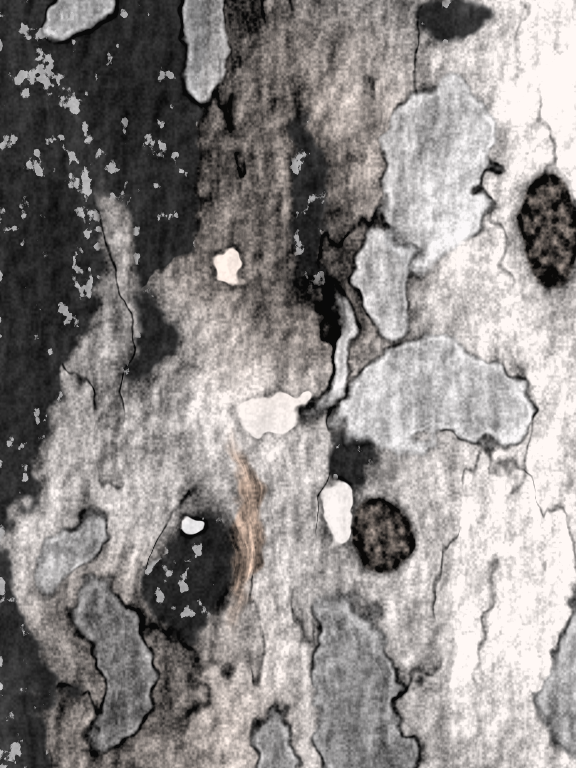
Give the GLSL for this texture, as a Shadertoy shader.

```glsl
// Weathered tree bark: pale flaking plates, charred hollows and burls.
// Fibres bend around the knots; plates and hollows are noise-warped ellipses
// with dark rims, covered by fibre, grit and small embossed relief.

// Each entry is centre.xy, radii.xy in canvas heights.
const vec4 KNOTS[3] = vec4[3](
    vec4(.27, .27, .05, .08), vec4(.503, .308, .042, .044), vec4(.712, .692, .042, .068));
const vec4 HOLLOWS[5] = vec4[5](
    vec4(.26, .27, .047, .085), vec4(.415, .75, .024, .11), vec4(.18, .57, .022, .07),
    vec4(.575, 1., .045, .03), vec4(.47, .395, .026, .042));
const vec4 PLATES[11] = vec4[11](
    vec4(.267, .95, .038, .065), vec4(.10, .98, .033, .04), vec4(.573, .785, .065, .125),
    vec4(.56, .48, .12, .08), vec4(.427, .55, .016, .09), vec4(.098, .27, .026, .055),
    vec4(.165, .13, .05, .10), vec4(.475, .10, .052, .14), vec4(.365, .03, .035, .055),
    vec4(.745, .13, .025, .09), vec4(.51, .64, .05, .08));
const vec4 CHIPS[4] = vec4[4](
    vec4(.442, .33, .02, .042), vec4(.315, .67, .022, .027),
    vec4(.37, .46, .046, .026), vec4(.241, .33, .014, .014));

float hash(vec2 p) {
    vec3 q = fract(p.xyx * .1031);
    q += dot(q, q.yzx + 33.33);
    return fract((q.x + q.y) * q.z);
}

float noise(vec2 p) {
    vec2 i = floor(p), f = fract(p);
    f = f * f * (3. - 2. * f);
    return mix(mix(hash(i), hash(i + vec2(1, 0)), f.x),
               mix(hash(i + vec2(0, 1)), hash(i + vec2(1, 1)), f.x), f.y);
}

float fbm(vec2 p) {
    float sum = 0., amp = .52;
    for (int i = 0; i < 5; i++) {
        sum += amp * noise(p);
        p = mat2(1.6, 1.2, -1.2, 1.6) * p + 17.3;
        amp *= .5;
    }
    return sum;
}

float ellipse(vec2 p, vec4 e) {
    return (length((p - e.xy) / e.zw) - 1.) * min(e.z, e.w);
}

float inside(float d, float blur) { return 1. - smoothstep(-blur, blur, d); }

float line(float d, float width) { return exp(-d * d / (width * width)); }

// Streamlines that part around every knot
vec2 flow(vec2 p) {
    float x = p.x;
    for (int i = 0; i < 3; i++) {
        vec2 d = (p - KNOTS[i].xy) / KNOTS[i].zw;
        x -= (p.x - KNOTS[i].x) / (dot(d, d) + .35);
    }
    return vec2(x, p.y);
}

// Charred left side with a pale notch, joined with the hollows
float charDistance(vec2 p) {
    float edge = .03 + .08 * smoothstep(.35, .6, p.y) + .16 * smoothstep(.6, .7, p.y)
               + .04 * (1. - smoothstep(.1, .3, p.y));
    float d = max(p.x - edge, -ellipse(p, vec4(.15, .65, .028, .12)));
    for (int i = 0; i < 5; i++) d = min(d, ellipse(p, HOLLOWS[i]));
    return d;
}

void mainImage(out vec4 fragColor, in vec2 fragCoord) {
    vec2 p = fragCoord / iResolution.y;
    vec2 wobble = vec2(fbm(p * 9.), fbm(p * 9. + 31.)) - .5;
    vec2 w = p + .11 * wobble + .012 * (vec2(noise(p * 60.), noise(p * 60. + 9.)) - .5);
    vec2 q = flow(p + .04 * wobble);

    // Fine surface: fibres, grit and embossed crust
    float fibre = fbm(vec2(q.x * 95., q.y * 15.)) - .5;
    float grit = noise(p * 310.) - .5;
    float relief = fbm(p * vec2(75., 55.)) - fbm(p * vec2(75., 55.) + vec2(.45, -.45));
    float patches = fbm(p * vec2(10., 6.) + 5.) - .5;
    float surface = .5 * fibre + .24 * grit + .4 * relief;

    // Broad light and shade
    float shade = inside(ellipse(w, vec4(.37, .76, .17, .25)), .09);
    float lowShade = inside(ellipse(w, vec4(.2, .05, .17, .2)), .1);
    float pale = smoothstep(.5, .67, w.x);
    float tone = .67 + .26 * pale - .25 * shade - .2 * lowShade + .6 * patches + surface;
    float warmth = .35 + .5 * shade + .4 * lowShade;

    // Flaking contours and long seams along the grain
    float level = fbm(q * vec2(8., 3.6) + 41.) - .5;
    float broken = smoothstep(.35, .6, noise(p * vec2(22., 12.)));
    tone += .1 * smoothstep(-.012, .012, level) - .05;
    tone -= .38 * broken * line(level, .011);
    tone -= .4 * broken * line(w.x - .41, .004) * smoothstep(.4, .5, p.y);
    tone -= .35 * broken * line(w.x - .655 + .025 * sin(p.y * 11.), .004);

    // Charred wood with pale lichen specks
    float burnt = charDistance(w);
    float charMask = inside(burnt, .005);
    float lichen = smoothstep(.66, .73, fbm(p * vec2(62., 50.) + 70.) + .25 * patches);
    float charTone = .15 + .3 * surface + .25 * max(patches, 0.) + .5 * lichen;
    tone -= .2 * line(burnt, .012);
    tone = mix(tone, charTone, charMask);
    warmth *= 1. - charMask;

    // Smooth grey plates with dark rims
    for (int i = 0; i < 11; i++) {
        float d = ellipse(w, PLATES[i]);
        float mask = inside(d, .003);
        float plateTone = mix(.46, .75, smoothstep(.12, .45, PLATES[i].y));
        tone = mix(tone, plateTone + .8 * surface + .4 * patches, .8 * mask);
        tone += .12 * line(d + .007, .004);
        tone -= .4 * line(d, .0035) * (.35 + .65 * broken);
        warmth *= 1. - .8 * mask;
    }

    // Brown torn wood beside the large hollow
    float torn = inside(ellipse(w, vec4(.322, .31, .02, .1)), .006);
    tone = mix(tone, .4 + 1.3 * fibre + .2 * grit, .85 * torn);
    warmth = mix(warmth, 2., torn);

    // Grainy burls
    vec2 soft = mix(p, w, .4);
    for (int i = 1; i < 3; i++) {
        float d = ellipse(soft, KNOTS[i]);
        float grain = noise(p * 130.) - .5;
        tone = mix(tone, .27 + .5 * grain + .5 * relief + .25 * grit, inside(d, .003));
        tone -= .3 * line(d, .007);
        warmth = mix(warmth, 1.2, inside(d, .003));
    }

    // Bare white chips
    for (int i = 0; i < 4; i++) {
        float d = ellipse(w, CHIPS[i]);
        tone -= .15 * line(d - .003, .004);
        tone = mix(tone, .95 + .35 * surface, inside(d, .002));
    }

    tone = clamp(tone, .035, .98);
    vec3 tint = mix(vec3(1., .995, 1.), vec3(1.06, .985, .94), warmth);
    fragColor = vec4(clamp(tone * tint, 0., 1.), 1.);
}
```
